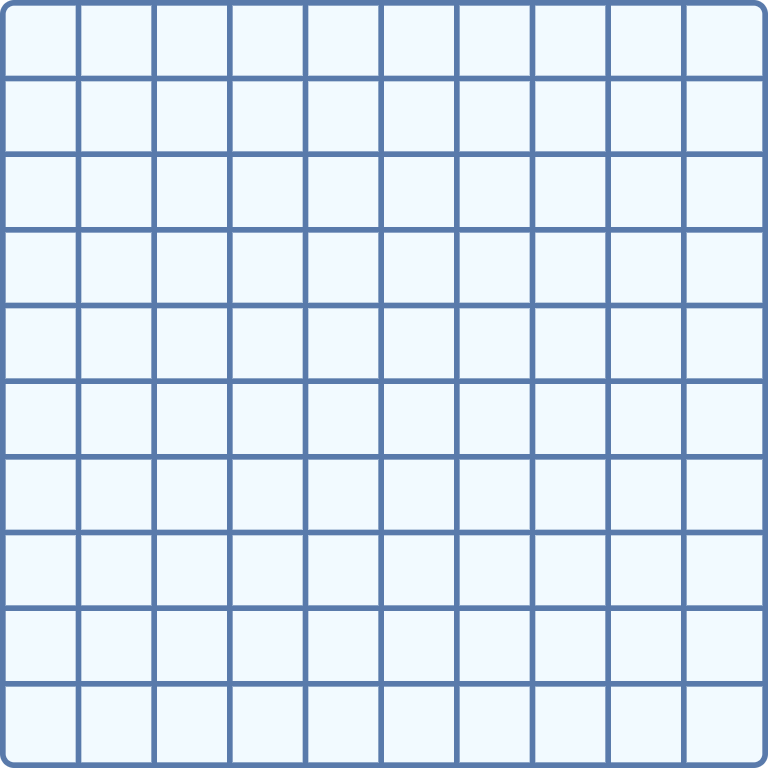
This pattern is drawn by a Shadertoy shader. Its source:

```glsl
// A ten by ten sheet of pale squares ruled in blue inside a round-cornered frame.
// Rules are distances to the nearest evenly stepped line, counted from the top left;
// the frame is a rounded-box distance, so the last row and column are a little larger.

const float SHEET = 406.0;         // sheet units across the canvas
const float CELL = 40.0;           // step between rules
const float CELLS = 10.0;          // squares across and down
const float HALF_LINE = 1.5;       // half the width of rules and frame
const float CORNER_RADIUS = 6.0;   // along the middle of the frame line

const vec3 PAPER = vec3(0.95, 0.98, 1.0);
const vec3 INK = vec3(0.35, 0.48, 0.67);
const vec3 OUTSIDE = vec3(1.0);

float roundedBox(vec2 p, vec2 halfSize, float radius) {
    vec2 q = abs(p) - halfSize + radius;
    return length(max(q, 0.0)) + min(max(q.x, q.y), 0.0) - radius;
}

// Distance to the nearest inner rule, in either direction
float ruleDistance(vec2 p) {
    vec2 steps = (p - HALF_LINE) / CELL;
    vec2 nearest = clamp(floor(steps + 0.5), 1.0, CELLS - 1.0);
    vec2 d = abs(steps - nearest) * CELL;
    return min(d.x, d.y);
}

// Pixel coverage of the region where the distance is negative
float coverage(float d, float pixel) {
    return clamp(0.5 - d / pixel, 0.0, 1.0);
}

void mainImage(out vec4 fragColor, in vec2 fragCoord) {
    // Centred square sheet with y measured down from its top
    float pixel = SHEET / min(iResolution.x, iResolution.y);
    vec2 centred = (fragCoord - 0.5 * iResolution.xy) * pixel;
    vec2 p = vec2(centred.x, -centred.y) + 0.5 * SHEET;

    float frame = roundedBox(centred, vec2(0.5 * SHEET - HALF_LINE), CORNER_RADIUS);
    float rules = coverage(ruleDistance(p) - HALF_LINE, pixel);
    float border = coverage(-frame - HALF_LINE, pixel);

    // Ink over paper, then trim to the outer edge of the frame
    vec3 color = mix(PAPER, INK, max(rules, border));
    color = mix(OUTSIDE, color, coverage(frame - HALF_LINE, pixel));
    fragColor = vec4(color, 1.0);
}
```
